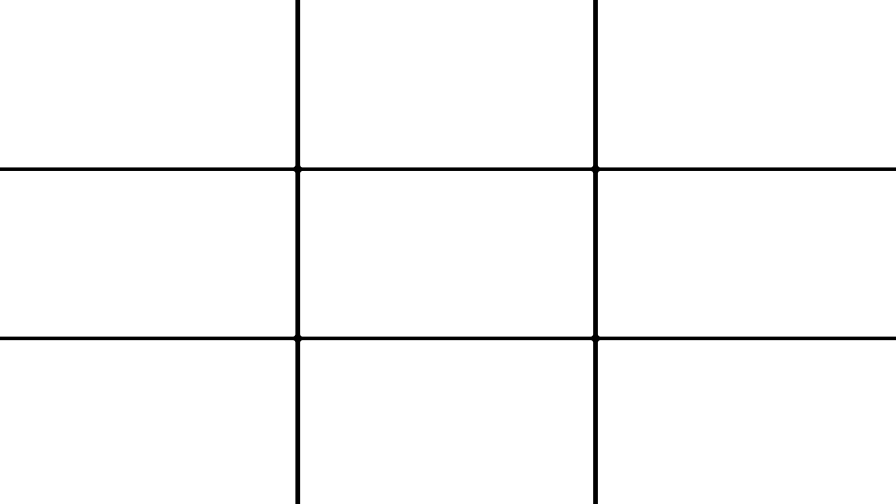
Write a Shadertoy shader that draws this pattern.

```glsl
// Draws a three by three grid of white rounded panels split by thin black lines.

// Distance into the white panel, negative on the lines; corners are rounded.
float panelDistance(vec2 p) {
    vec2 pitch = vec2(0.5908, 0.3357);
    vec2 halfWidth = vec2(0.0047, 0.0035);
    float radius = 0.0052;

    // Only the two inner lines on each axis are drawn, none at the border.
    vec2 lineIndex = clamp(round(p / pitch), 1.0, 2.0);
    vec2 gap = abs(p - pitch * lineIndex) - halfWidth;
    return radius - length(max(radius - gap, 0.0));
}

void mainImage(out vec4 fragColor, in vec2 fragCoord) {
    // Canvas heights, measured from the top left.
    vec2 p = vec2(fragCoord.x, iResolution.y - fragCoord.y) / iResolution.y;

    // Blend over one pixel for smooth edges.
    float white = clamp(panelDistance(p) * iResolution.y + 0.5, 0.0, 1.0);
    fragColor = vec4(vec3(white), 1.0);
}
```
